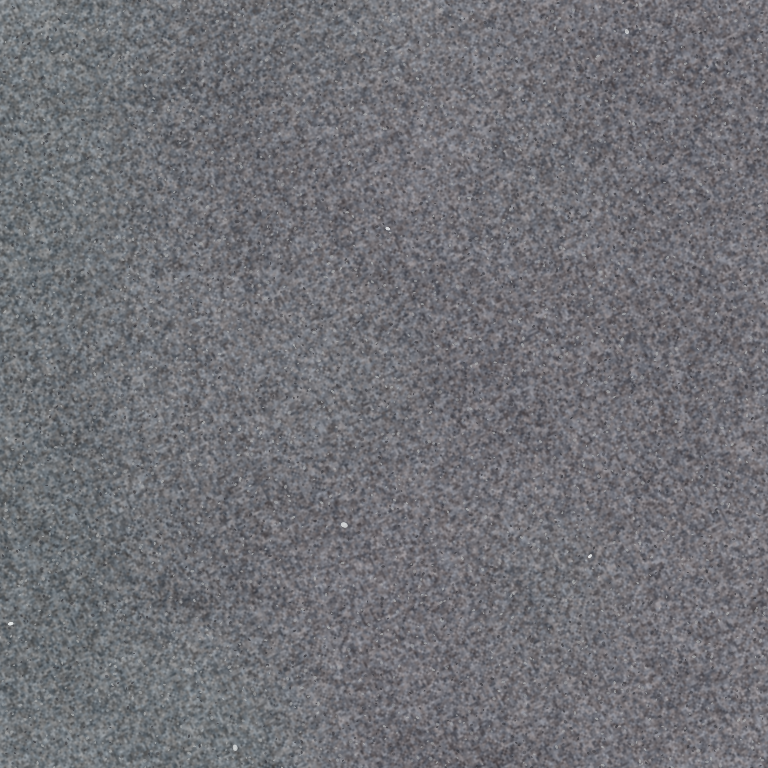
Reproduce this texture procedurally as a Shadertoy shader.

```glsl
// Fine grey asphalt: two turned layers of value noise form the grain, scattered
// ellipses add pale flecks, dark pits and a few white chips, and slow noise with
// faint horizontal seams varies the tone from a cool left to a violet right.

const vec3 COOL_GREY = vec3(0.435, 0.453, 0.467);
const vec3 VIOLET_GREY = vec3(0.444, 0.438, 0.461);
const vec3 FLECK_COLOR = vec3(0.68, 0.69, 0.69);
const vec3 PIT_COLOR = vec3(0.23, 0.23, 0.25);
const vec3 CHIP_COLOR = vec3(0.92, 0.93, 0.93);

const float COARSE_GRAINS = 205.0;   // grains across the canvas
const float FINE_GRAINS = 340.0;
const float COARSE_CONTRAST = 0.17;
const float FINE_CONTRAST = 0.20;
const float MOTTLE_CONTRAST = 0.035;
const float CLOUD_CONTRAST = 0.07;
const float HUE_CONTRAST = 0.035;

const float SEAM_SPACING = 0.22;
const float SEAM_OFFSET = 0.205;
const float SEAM_DEPTH = 0.035;

// Integer hash: three random values from 0 to 1 for a cell and a seed
vec3 hash3(vec2 cell, float seed) {
    uvec3 v = uvec3(ivec3(vec3(cell, seed)) + 4096);
    v = v * 1664525u + 1013904223u;
    v.x += v.y * v.z;
    v.y += v.z * v.x;
    v.z += v.x * v.y;
    v ^= v >> 16u;
    v.x += v.y * v.z;
    v.y += v.z * v.x;
    v.z += v.x * v.y;
    return vec3(v >> 8u) / 16777216.0;
}

// Value noise centred on zero, from -0.5 to 0.5
float noise(vec2 p, float seed) {
    vec2 cell = floor(p);
    vec2 f = fract(p);
    f = f * f * (3.0 - 2.0 * f);
    float bottom = mix(hash3(cell, seed).x, hash3(cell + vec2(1, 0), seed).x, f.x);
    float top = mix(hash3(cell + vec2(0, 1), seed).x, hash3(cell + vec2(1, 1), seed).x, f.x);
    return mix(bottom, top, f.y) - 0.5;
}

vec2 turn(vec2 p, float angle) {
    float c = cos(angle), s = sin(angle);
    return vec2(c * p.x - s * p.y, s * p.x + c * p.y);
}

// Coverage of randomly placed, turned ellipses; radius is in canvas units
float scatter(vec2 uv, float cells, float chance, float radius, float seed, float pixel) {
    float coverage = 0.0;
    vec2 home = floor(uv * cells);
    for (int y = -1; y <= 1; y++) {
        for (int x = -1; x <= 1; x++) {
            vec2 cell = home + vec2(x, y);
            vec3 place = hash3(cell, seed);
            vec3 form = hash3(cell, seed + 1.0);
            if (place.z > chance) continue;
            vec2 d = turn(uv - (cell + place.xy) / cells, 6.2832 * form.x);
            d.y *= 1.0 + 0.8 * form.y;
            float size = radius * mix(0.55, 1.1, form.z * form.z);
            float shape = 1.0 - smoothstep(size - 0.6 * pixel, size + 0.6 * pixel, length(d));
            coverage = max(coverage, shape * mix(0.5, 1.0, form.y));
        }
    }
    return coverage;
}

// Slow tone changes: clouds, plus rows that darken toward their lower seam
float broadTone(vec2 uv, float pixel) {
    float clouds = 0.6 * noise(uv * 3.5, 11.0) + 0.4 * noise(uv * 9.0, 12.0);
    float row = (uv.y - SEAM_OFFSET) / SEAM_SPACING;
    float height = fract(row);
    float edge = smoothstep(0.0, 1.5 * pixel / SEAM_SPACING, height);
    float reach = smoothstep(-0.1, 0.25, noise(vec2(uv.x * 4.0, floor(row) * 7.0 + 0.5), 13.0));
    reach *= smoothstep(0.08, 0.25, uv.x) * (1.0 - smoothstep(0.6, 0.85, uv.x));
    float seam = edge * exp(-4.0 * height) * reach;
    float cornerLight = 0.02 * (1.0 - smoothstep(0.0, 0.6, length(uv - vec2(0.0, 1.0))));
    return CLOUD_CONTRAST * clouds - SEAM_DEPTH * seam + cornerLight;
}

void mainImage(out vec4 fragColor, in vec2 fragCoord) {
    float pixel = 1.0 / iResolution.y;
    vec2 uv = fragCoord * pixel;

    // Base tint and broad tone
    float violet = smoothstep(0.1, 0.75, uv.x + 0.5 * noise(uv * 4.0, 1.0));
    vec3 color = mix(COOL_GREY, VIOLET_GREY, violet) + broadTone(uv, pixel);

    // Grain
    color += COARSE_CONTRAST * noise(turn(uv, 0.45) * COARSE_GRAINS, 2.0);
    color += FINE_CONTRAST * noise(turn(uv, 1.1) * FINE_GRAINS, 3.0);
    color += MOTTLE_CONTRAST * noise(turn(uv, 0.8) * 65.0, 4.0);
    float hue = noise(turn(uv, 0.6) * COARSE_GRAINS, 5.0);
    color += HUE_CONTRAST * hue * vec3(1.0, 0.0, -0.8);

    // Pits, flecks and rare chips
    color = mix(color, PIT_COLOR, 0.8 * scatter(uv, 120.0, 0.13, 0.0023, 20.0, pixel));
    color = mix(color, FLECK_COLOR, 0.8 * scatter(uv, 120.0, 0.14, 0.0024, 30.0, pixel));
    color = mix(color, CHIP_COLOR, scatter(uv, 14.0, 0.02, 0.0045, 40.0, pixel));

    fragColor = vec4(color, 1.0);
}
```
